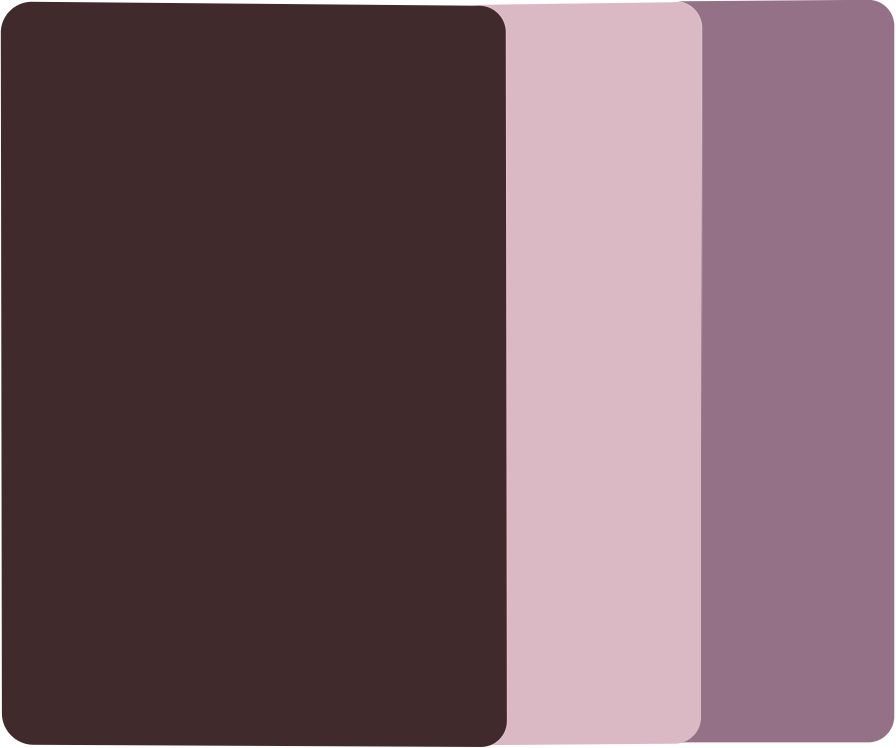
Write a WebGL 2 fragment shader that draws this background.

```glsl
#version 300 es
precision highp float;
// Three overlapping rounded cards on white, the darkest in front.
// Each card is a rounded-box distance whose top and bottom edges tilt
// slightly; a thin pale rim runs along the right-hand sides.

#define ASPECT 1.1963
#define PAPER vec3(1.0)
#define DARK  vec3(0.251, 0.165, 0.171)
#define PINK  vec3(0.853, 0.722, 0.767)
#define MAUVE vec3(0.580, 0.443, 0.525)
#define RIM_WIDTH 0.0016
#define LEFT_RADIUS 0.042
#define RIGHT_RADIUS 0.035

uniform vec2 u_resolution;
out vec4 fragColor;

// Signed distance to a card; sides = (left, right),
// tops and bottoms give the edge heights at those sides.
float cardDistance(vec2 p, vec2 sides, vec2 tops, vec2 bottoms) {
    float t = clamp((p.x - sides.x) / (sides.y - sides.x), 0.0, 1.0);
    float top = mix(tops.x, tops.y, t);
    float bottom = mix(bottoms.x, bottoms.y, t);
    vec2 center = 0.5 * vec2(sides.x + sides.y, top + bottom);
    vec2 halfSize = 0.5 * vec2(sides.y - sides.x, top - bottom);
    float radius = p.x < center.x ? LEFT_RADIUS : RIGHT_RADIUS;
    vec2 q = abs(p - center) - halfSize + radius;
    return length(max(q, 0.0)) + min(max(q.x, q.y), 0.0) - radius;
}

// Coverage of a shape, smoothed over about one pixel
float coverage(float d) {
    return clamp(0.5 - d * u_resolution.y, 0.0, 1.0);
}

// Lay a card and its faint right-hand rim over the colour below
vec3 layCard(vec3 below, vec3 color, float d, float rim) {
    vec3 rimmed = mix(below, PAPER, rim * coverage(d - RIM_WIDTH));
    return mix(rimmed, color, coverage(d));
}

void main() {
    // Canvas heights as the unit, origin at the lower left
    vec2 p = gl_FragCoord.xy / u_resolution * vec2(ASPECT, 1.0);

    // Back to front: mauve, pink, dark
    float mauve = cardDistance(p, vec2(0.870, 1.1940),
                               vec2(0.9980, 1.0005), vec2(0.0075));
    float pink = cardDistance(p, vec2(0.600, 0.9360),
                              vec2(0.9930, 0.9975), vec2(0.0035, 0.0060));
    float lean = 0.0016 * (0.5 - p.y);
    float dark = cardDistance(p - vec2(lean, 0.0), vec2(0.0018, 0.6760),
                              vec2(0.9980, 0.9920), vec2(0.0045, 0.0012));

    // The pink rim fades out towards the bottom
    float pinkRim = 0.6 * smoothstep(0.35, 0.9, p.y);

    vec3 color = PAPER;
    color = layCard(color, MAUVE, mauve, 0.0);
    color = layCard(color, PINK, pink, pinkRim);
    color = layCard(color, DARK, dark, 0.15);
    fragColor = vec4(color, 1.0);
}
```
